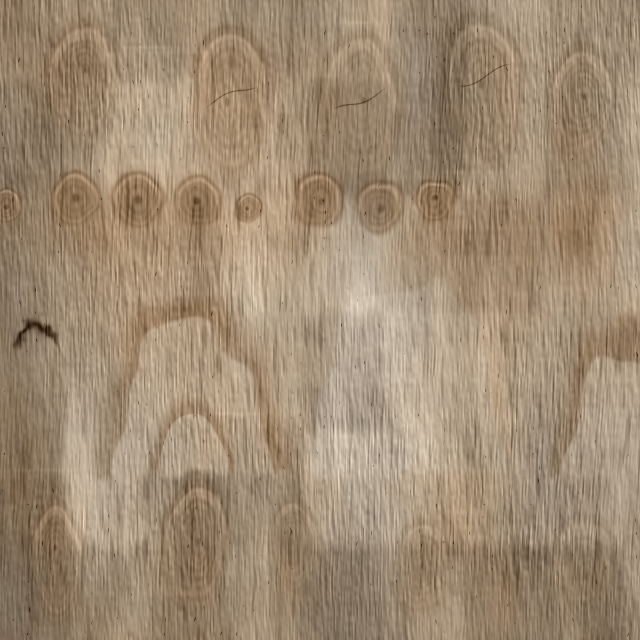
A WebGL 1 fragment shader for this texture:

```glsl
precision highp float;
// Weathered plywood: vertical grain, veneer patches, knots and cathedral arches.
uniform vec2 u_resolution;

#define MID_WOOD vec3(0.622, 0.543, 0.450)
#define TONE_TINT vec3(1.0, 0.99, 0.94)
#define WARM_TINT vec3(0.026, 0.0, -0.024)
#define GRAIN_SCALE vec2(400.0, 42.0)
#define GRAIN_RELIEF 0.145
#define FURROW_DEPTH 0.11
#define STAIN_DEPTH 0.27
#define PATCH_DEPTH 0.17
#define PORE_DEPTH 0.24
#define KNOT_ROW_Y 0.68
#define ARCH_BASE_Y 0.262

float hash(vec2 p) {
  return fract(sin(dot(p, vec2(127.1, 311.7))) * 43758.5453);
}

// Value noise; a larger edge gives flat cells with sharper borders.
float cellNoise(vec2 p, float edge) {
  vec2 i = floor(p), f = smoothstep(edge, 1.0 - edge, fract(p));
  return mix(mix(hash(i), hash(i + vec2(1, 0)), f.x),
             mix(hash(i + vec2(0, 1)), hash(i + vec2(1, 1)), f.x), f.y);
}

float noise(vec2 p) { return cellNoise(p, 0.0); }

float fbm(vec2 p) {
  return 0.5 * noise(p) + 0.3 * noise(p * 2.1 + 7.3) + 0.2 * noise(p * 4.3 + 3.1);
}

float bump(float x, float width) { return exp(-x * x / (width * width)); }

// Ringed knot, halo strongest on top: x is its tone, y its coverage.
vec2 knot(vec2 p, vec2 size, float rings, float core, float seed) {
  vec2 q = p / size;
  q += 0.3 * (vec2(noise(q * 1.1 + seed), noise(q * 1.1 + seed + 9.0)) - 0.5);
  float r = length(q);
  float ring = sin(r * rings * 6.283 + 3.0 * noise(q * 1.3 + seed));
  float tone = -0.08 + 0.018 * ring - 0.15 * (1.0 - smoothstep(core * 0.3, core, r));
  float top = smoothstep(-0.9, 0.5, q.y);
  tone += (0.03 + 0.08 * top) * bump(r - 0.96, 0.13) - 0.06 * top * bump(r - 1.2, 0.12);
  return vec2(tone, 1.0 - smoothstep(1.0, 1.45, r));
}

// Cathedral arch: x is the pale inside, y the brown band around it.
vec2 arch(vec2 p, vec2 size) {
  vec2 q = p / size;
  q += 0.34 * (vec2(noise(p * 13.0), noise(p * 17.0 + 5.0)) - 0.5);
  q.y = max(q.y, 0.0);
  float f = pow(pow(abs(q.x), 2.2) + pow(q.y, 2.2), 0.4545) - 1.0;
  float inside = 1.0 - smoothstep(-0.03, 0.015, f);
  float band = (1.0 - inside) * (1.0 - smoothstep(0.06, 0.36, f));
  float ragged = 0.02 * (noise(p * vec2(40.0, 8.0)) - 0.5);
  return vec2(inside, band) * smoothstep(-0.012, 0.004, p.y + ragged);
}

void main() {
  vec2 uv = gl_FragCoord.xy / u_resolution;
  vec2 bend = vec2(fbm(uv * vec2(5.0, 4.0)), fbm(uv * 4.0 + 20.0)) - 0.5;
  vec2 w = uv + bend * vec2(0.06, 0.03);

  // Broad stains and ragged veneer patches
  float tone = 0.012 + STAIN_DEPTH * (fbm(w * vec2(10.0, 2.6)) - 0.5);
  tone += 0.11 * (fbm(w * vec2(36.0, 6.0) + 60.0) - 0.5);
  vec2 ragged = uv + 0.3 * (w - uv);
  ragged += 0.014 * (vec2(noise(uv * 30.0), noise(uv * vec2(60.0, 9.0))) - 0.5);
  tone += PATCH_DEPTH * (cellNoise(ragged * vec2(8.0, 5.5) + 3.7, 0.42) - 0.5);
  float warm = 2.4 * (fbm(ragged * vec2(7.0, 3.5) + 31.0) - 0.5) - 0.1;
  float smear = bump(uv.y - KNOT_ROW_Y + 0.03, 0.07) * noise(w * vec2(13.0, 3.0));
  tone -= 0.1 * smear;
  warm += smear;

  // Nested arches rising from one seam
  for (int i = 0; i < 4; i++) {
    float n = float(i), small = mod(n, 2.0), side = floor(n / 2.0);
    vec2 foot = vec2(0.3 + 0.68 * side, ARCH_BASE_Y);
    vec2 size = mix(vec2(0.122, 0.23), vec2(0.052, 0.095), small);
    vec2 a = arch(uv - foot, size * (1.0 - 0.2 * side)) * (1.0 - side * small);
    tone = mix(tone, 0.4 * tone + 0.055, a.x);
    tone = mix(tone, 0.5 * tone - 0.08, a.y);
    warm += 0.8 * a.y;
  }
  vec2 pale = arch(uv - vec2(0.64, ARCH_BASE_Y), vec2(0.15, 0.32));
  tone += 0.04 * pale.x;
  warm -= 0.6 * pale.x;

  // Tall ovals in two rows, some split by a fine crack
  for (int i = 0; i < 10; i++) {
    float n = float(i), h = hash(vec2(n, 4.2));
    vec2 c = vec2((floor(n * 0.5) + 0.25 + 0.6 * h) / 5.0,
                  mix(0.89, 0.15, mod(n, 2.0)) + 0.11 * (hash(vec2(n, 8.1)) - 0.5));
    vec2 p = uv - c;
    vec2 k = knot(p * vec2(1.0, p.y < 0.0 ? 0.75 : 1.0), vec2(0.043, 0.07) * (0.75 + 0.5 * h), 6.0, 0.1, n);
    k.y *= 0.45 + 0.55 * hash(vec2(n, 2.6));
    tone = mix(tone, 0.5 * tone + k.x + 0.015, k.y);
    warm += 0.5 * k.y;
    float crack = p.y - (h - 0.5) * p.x - 0.005 * sin(p.x * 70.0 + n);
    tone -= 0.2 * step(0.65, h) * bump(crack, 0.0012) * (1.0 - smoothstep(0.025, 0.045, abs(p.x)));
  }

  // Row of small round knots
  for (int i = 0; i < 8; i++) {
    float n = float(i), h = hash(vec2(n, 6.4));
    vec2 c = vec2(0.015 + 0.095 * n + 0.02 * (h - 0.5), KNOT_ROW_Y + 0.02 * (hash(vec2(n, 1.3)) - 0.5));
    vec2 k = knot(uv - c, mix(0.015, 0.034, h) * vec2(1.0, 1.08), 3.0, 0.24, n + 40.0);
    tone = mix(tone, 0.3 * tone + k.x - 0.02, k.y);
    warm += 0.9 * k.y;
  }

  // One dark split and faint pale cutter marks
  vec2 split = uv - vec2(0.057, 0.49);
  float jag = split.y + 24.0 * split.x * split.x + 0.02 * (noise(uv * 90.0) - 0.5);
  tone -= 0.36 * bump(jag, 0.009) * (1.0 - smoothstep(0.025, 0.043, abs(split.x)));
  for (int i = 0; i < 7; i++) {
    vec2 c = vec2(hash(vec2(float(i), 3.3)), hash(vec2(float(i), 9.7)));
    tone += 0.055 * bump(uv.y - c.y, 0.003) * bump(uv.x - c.x, 0.07) * noise(uv * vec2(50.0, 9.0));
  }

  // Embossed fibres, nearly straight, with thin dark furrows
  float lean = 0.035 * (noise(uv * vec2(3.0, 2.0) + 12.0) - 0.5);
  vec2 g = (uv + vec2(lean, 0.0)) * GRAIN_SCALE;
  g.x += 0.9 * noise(uv * vec2(50.0, 22.0));
  float relief = noise(g) - noise(g + vec2(0.9, 0.3));
  vec2 grit = g * vec2(0.75, 3.0) + 9.0;
  relief += 0.4 * (noise(grit) - noise(grit + vec2(0.7, 0.7)));
  tone += GRAIN_RELIEF * relief * (0.6 + 0.7 * noise(uv * 7.0));
  float furrow = smoothstep(0.55, 0.95, noise(g * vec2(0.8, 0.5) + 50.0));
  tone -= FURROW_DEPTH * (furrow - 0.17) * (0.4 + noise(w * 5.0));

  // Dark pores of mixed length and strength
  vec2 cell = uv * vec2(80.0, 50.0), id = floor(cell);
  vec2 d = fract(cell) - 0.3 - 0.4 * vec2(hash(id + 0.3), hash(id + 0.7));
  d.x += d.y * (hash(id + 0.9) - 0.5);
  float pore = 1.0 - smoothstep(0.3, 1.0, length(d / vec2(0.11, 0.08 + 0.2 * hash(id + 0.2))));
  tone -= PORE_DEPTH * pore * smoothstep(0.85, 1.0, hash(id + 0.5));

  gl_FragColor = vec4(MID_WOOD + tone * TONE_TINT + clamp(warm, -1.0, 1.2) * WARM_TINT, 1.0);
}
```
